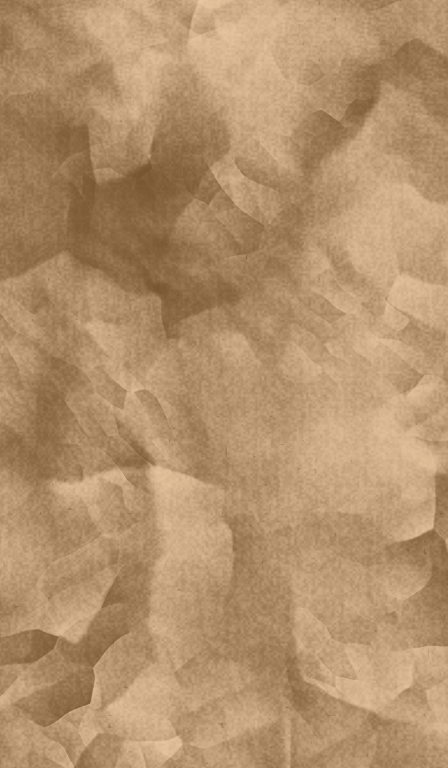
A Shadertoy shader for this texture:

```glsl
// Crumpled brown kraft paper: creased facets in several sizes under fine grain.

float hash(vec2 p) {
    return fract(sin(dot(p, vec2(127.1, 311.7))) * 43758.5453);
}

vec2 hash2(vec2 p) {
    return vec2(hash(p), hash(p + 17.3));
}

float noise(vec2 p) {
    vec2 i = floor(p), f = fract(p);
    f = f * f * (3.0 - 2.0 * f);
    return mix(mix(hash(i), hash(i + vec2(1, 0)), f.x),
               mix(hash(i + vec2(0, 1)), hash(i + vec2(1, 1)), f.x), f.y);
}

float fbm(vec2 p) {
    float sum = 0.0, amp = 0.5;
    for (int i = 0; i < 4; i++) {
        sum += amp * noise(p);
        p = mat2(1.6, 1.2, -1.2, 1.6) * p + 5.3;
        amp *= 0.5;
    }
    return sum;
}

// Tilted Voronoi facets: x = soft shade, y = sharp shade, z = crest line
vec3 facets(vec2 p) {
    vec2 cell = floor(p);
    vec2 soft = vec2(0), sharp = vec2(0);
    float squares = 0.0;
    for (int y = -1; y <= 1; y++)
    for (int x = -1; x <= 1; x++) {
        vec2 id = cell + vec2(x, y);
        vec2 r = p - id - 0.1 - 0.8 * hash2(id);
        float turn = 6.2832 * hash(id + 41.7);
        float shade = hash(id + 83.1) - 0.5 + 0.75 * dot(r, vec2(cos(turn), sin(turn)));
        float d = dot(r, r);
        float wSoft = exp(-11.0 * d), wSharp = exp(-65.0 * d);
        soft += wSoft * vec2(shade, 1);
        sharp += wSharp * vec2(shade, 1);
        squares += wSharp * wSharp / exp(-65.0 * d) * wSharp;
    }
    float crest = 1.0 - squares / max(sharp.y * sharp.y, 1e-37);
    return vec3(soft.x / soft.y, sharp.x / max(sharp.y, 1e-30), clamp(crest, 0.0, 0.5));
}

void mainImage(out vec4 fragColor, in vec2 fragCoord) {
    vec2 p = fragCoord / iResolution.y;

    // Bend the straight facet borders into irregular folds
    vec2 q = p + 0.07 * (vec2(fbm(p * 5.0), fbm(p * 5.0 + 31.0)) - 0.5);
    q += 0.010 * (vec2(noise(p * 32.0), noise(p * 32.0 + 9.0)) - 0.5);

    // Add facets from broad folds to small wrinkles
    float light = 0.0, freq = 4.2, amp = 0.15;
    for (int i = 0; i < 4; i++) {
        float k = float(i), a = 0.5 + 1.1 * k;
        vec2 u = mat2(cos(a), sin(a), -sin(a), cos(a)) * q * vec2(1.0, 1.15);
        vec3 f = facets(u * vec2(0.8, 1.35) * freq + 13.7 * k);
        float crisp = smoothstep(0.35, 0.65, noise(p * 9.0 + 23.0 * k));
        float cluster = i == 0 ? 1.0 : 0.3 + 1.1 * smoothstep(0.35, 0.7, noise(p * 7.0 + 51.0 * k));
        float fold = mix(f.x, f.x + 1.45 * (f.y - f.x), crisp);
        float rim = f.z * crisp * (noise(p * 14.0 + 7.0 * k) - 0.35);
        light += amp * cluster * (fold + 1.3 * rim);
        freq *= 1.75;
        amp *= 0.78;
    }

    // Soft mottling, fibre grain and sparse dark specks
    light += 0.07 * (fbm(p * 11.0) - 0.47);
    light += 0.09 * (noise(p * 330.0) - 0.5) + 0.05 * (noise(p * vec2(260, 130) + 70.0) - 0.5);
    light -= 0.10 * smoothstep(0.93, 0.99, noise(p * 190.0 + 40.0));

    // Limit the extremes gently, then tint
    light = 0.24 * tanh(light / 0.24);
    vec3 kraft = vec3(0.695, 0.560, 0.417);
    fragColor = vec4(kraft + light * vec3(1.0, 1.02, 1.0), 1.0);
}
```
